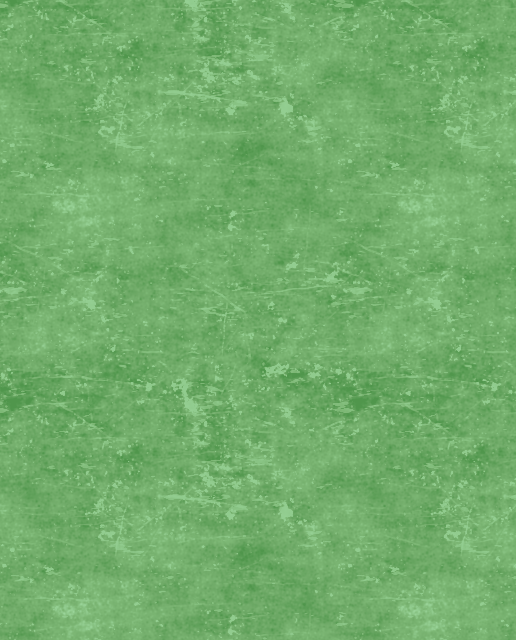
Give the GLSL for this texture, as a Shadertoy shader.

```glsl
// Worn green painted surface: mottled paint with ragged pale chips, specks and scratches.
// One wrapping tile is built from sparse cellular noise and hashed line segments;
// a sum of cosines decides where the paint is dark and worn or calm and smooth.

const vec3 DEEP  = vec3(0.36, 0.62, 0.34);
const vec3 MID   = vec3(0.44, 0.67, 0.41);
const vec3 LIGHT = vec3(0.49, 0.72, 0.46);
const vec3 PALE  = vec3(0.57, 0.80, 0.56);

const vec2  TILE = vec2(0.54, 0.632);   // repeat size, canvas height = 1
const float BASE_TONE = 0.92;           // 0 deep, 1 mid, 2 light, 3 pale
const float CLOUD_CONTRAST = 0.32;
const float MOTTLE_CONTRAST = 0.30;
const float GRAIN_CONTRAST = 0.24;
const float FLAKE_TONE = 3.2;
const float SCRATCH_TONE = 3.1;
const int   SCRATCH_COUNT = 190;
const float TAU = 6.28318;

vec3 hash3(vec3 p) {
    p = fract(p * vec3(0.1031, 0.1030, 0.0973));
    p += dot(p, p.yxz + 33.33);
    return fract((p.xxy + p.yxx) * p.zyx);
}

// Smooth cellular noise: signed round bumps on jittered points, n cells per tile.
float cellNoise(vec2 q, vec2 n, float seed) {
    vec2 g = q * n, cell = floor(g);
    float sum = 0.0;
    for (int j = -1; j <= 1; j++)
    for (int i = -1; i <= 1; i++) {
        vec2 c = cell + vec2(i, j);
        vec3 h = hash3(vec3(mod(c, n), seed));
        vec2 d = g - c - h.xy;
        float k = max(0.0, 1.0 - dot(d, d));
        sum += (2.0 * h.z - 1.0) * k * k * k;
    }
    return sum * 2.58;                  // about unit deviation
}

float layered(vec2 q, vec2 n, int octaves, float gain, float seed) {
    float sum = 0.0, power = 0.0, amp = 1.0;
    for (int i = 0; i < octaves; i++) {
        sum += amp * cellNoise(q, n, seed + float(i) * 7.0);
        power += amp * amp;
        amp *= gain;
        n *= 2.0;
    }
    return sum / sqrt(power);
}

// Tiny uneven chips, more of them where the paint is worn.
float specks(vec2 q, vec2 n, float wear, float grain, float pixel) {
    vec2 g = q * n, cell = floor(g);
    vec3 h = hash3(vec3(mod(cell, n), 91.0));
    float d = length(g - cell - 0.35 - 0.3 * h.xy) + 0.08 * grain;
    float radius = 0.12 + 0.18 * h.x;
    float edge = pixel * n.y / TILE.y * 0.6;
    float chosen = step(1.0 - 0.16 * wear, h.z);
    return chosen * (1.0 - smoothstep(radius - edge, radius + edge, d));
}

// Bowed hairlines, mostly near horizontal, few of them long.
float scratches(vec2 q, float grit, float pixel) {
    float cover = 0.0;
    for (int i = 0; i < SCRATCH_COUNT; i++) {
        vec3 a = hash3(vec3(float(i), 17.0, 5.0));
        vec3 b = hash3(vec3(float(i), 43.0, 11.0));
        vec2 d = q - a.xy;
        d = (d - floor(d + 0.5)) * TILE;
        float turn = b.x < 0.62 ? 0.3 * (a.z - 0.5) : 3.1 * (a.z - 0.5);
        float c = cos(turn), s = sin(turn);
        d = vec2(c * d.x + s * d.y, c * d.y - s * d.x);
        float halfLength = mix(0.007, 0.11, b.y * b.y * b.y);
        float along = d.x / halfLength;
        float bow = (b.z - 0.5) * 0.12 * halfLength * along * along;
        float wiggle = 0.0008 * sin(d.x * 150.0 + 30.0 * b.z);
        float width = 0.0004 + 0.0010 * a.z * b.z;
        float line = 1.0 - smoothstep(width, width + pixel, abs(d.y - bow - wiggle));
        float fade = 1.0 - smoothstep(0.55, 1.0, abs(along));
        cover = max(cover, line * fade * (0.35 + 0.65 * b.z));
    }
    return cover * (0.3 + 0.7 * smoothstep(-0.8, 0.8, grit));
}

void mainImage(out vec4 fragColor, in vec2 fragCoord) {
    float pixel = 1.0 / iResolution.y;
    vec2 p = fragCoord * pixel;
    vec2 q = vec2(p.x, 1.0 - p.y) / TILE;

    // Worn zones
    float wear = 0.48 + 0.28 * cos(TAU * q.y) + 0.14 * cos(TAU * (q.x - 0.93));
    wear = clamp(wear + 0.2 * layered(q, vec2(5.0, 7.0), 2, 0.65, 1.0), 0.0, 1.0);

    // Mottled paint with brushing both ways, rougher where worn
    float grain = cellNoise(q, vec2(150.0, 176.0), 31.0);
    float mottle = layered(q, vec2(24.0, 40.0), 3, 0.9, 12.0);
    float tone = BASE_TONE - 0.6 * (wear - 0.5);
    tone += CLOUD_CONTRAST * layered(q, vec2(5.0, 8.0), 3, 0.65, 2.0);
    tone += 0.17 * layered(q, vec2(7.0, 46.0), 2, 0.8, 3.0);
    tone += 0.11 * layered(q, vec2(44.0, 7.0), 2, 0.8, 4.0);
    tone += MOTTLE_CONTRAST * mottle * (0.4 + 0.9 * wear);
    tone += GRAIN_CONTRAST * grain;

    // Pale haze and ragged chips
    float chips = layered(q, vec2(22.0, 27.0), 4, 0.88, 5.0);
    float slivers = layered(q, vec2(20.0, 70.0), 3, 0.85, 6.0);
    float patches = layered(q, vec2(11.0, 15.0), 3, 0.7, 8.0);
    float limit = 2.2 - 1.2 * wear - 0.3 * patches;
    tone += 0.35 * smoothstep(limit - 1.1, limit + 0.3, chips);
    tone += 0.6 * smoothstep(1.5, 2.4, patches + 0.3 * wear);
    float flake = smoothstep(limit, limit + 0.85, chips + 0.15 * grain);
    flake = max(flake, 0.75 * smoothstep(limit + 0.2, limit + 0.9, slivers));
    flake = max(flake, 0.75 * specks(q, vec2(90.0, 105.0), wear, grain, pixel));
    tone = mix(tone, max(tone, FLAKE_TONE), 0.9 * flake);

    // Scratches, broken up by the sliver noise
    float scratch = scratches(q, slivers + 0.3 * grain, pixel);
    tone = mix(tone, max(tone, SCRATCH_TONE), scratch * (0.55 + 0.45 * wear));

    vec3 color = mix(DEEP, MID, clamp(tone, -0.6, 1.0));
    color = mix(color, LIGHT, clamp(tone - 1.0, 0.0, 1.0));
    color = mix(color, PALE, clamp(tone - 2.0, 0.0, 1.4));
    fragColor = vec4(color, 1.0);
}
```
